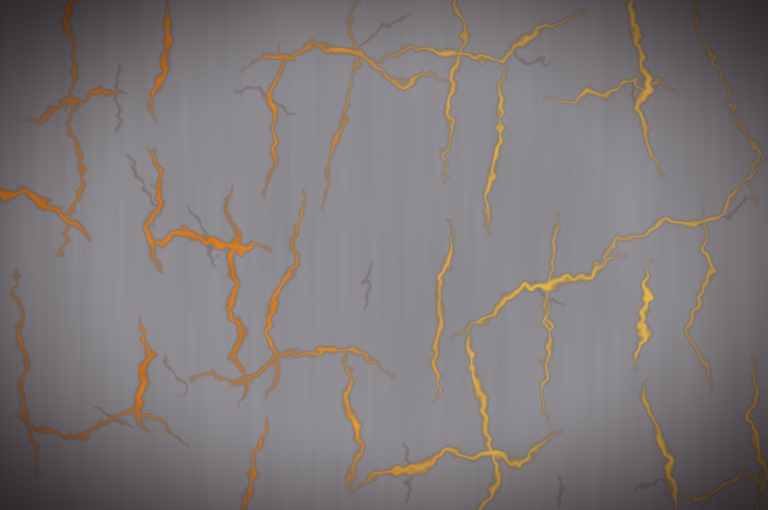
A WebGL 1 fragment shader for this texture:

```glsl
precision highp float;
// Brushed grey paint with jagged orange and gold cracks and darkened corners.
uniform vec2 u_resolution;

const int MAX_CRACKS = 24;
const int STEPS = 9;
const float HALF_PI = 1.5707963;

float hash(vec2 p) {
  return fract(sin(dot(p, vec2(127.1, 311.7))) * 43758.55);
}

float noise(vec2 p) {
  vec2 i = floor(p);
  vec2 f = fract(p);
  f = f * f * (3.0 - 2.0 * f);
  float low = mix(hash(i), hash(i + vec2(1.0, 0.0)), f.x);
  float high = mix(hash(i + vec2(0.0, 1.0)), hash(i + vec2(1.0, 1.0)), f.x);
  return mix(low, high, f.y);
}

vec2 direction(float angle) {
  return vec2(cos(angle), sin(angle));
}

// Signed distance to a segment whose half width changes from end to end
float taperedSegment(vec2 p, vec2 a, vec2 b, float widthA, float widthB) {
  vec2 ab = b - a;
  float t = clamp(dot(p - a, ab) / dot(ab, ab), 0.0, 1.0);
  return length(p - a - ab * t) - mix(widthA, widthB, t);
}

// One crack: a wandering chain of segments, thin at both ends
float crack(vec2 p, vec2 start, float heading, float reach, float halfWidth,
            float sway, float seed) {
  float nearest = 1.0;
  float stepLength = reach / float(STEPS);
  vec2 a = start;
  float widthA = 0.0;
  for (int k = 0; k < STEPS; k++) {
    float s = float(k);
    float turn = (hash(vec2(seed, s)) - 0.5) * sway;
    vec2 b = a + direction(heading + turn) * stepLength;
    float taper = sqrt(max(0.0, sin((s + 1.0) / float(STEPS) * 2.0 * HALF_PI)));
    float widthB = halfWidth * taper * mix(0.55, 1.1, hash(vec2(s, seed + 5.0)));
    nearest = min(nearest, taperedSegment(p, a, b, widthA, widthB));
    a = b;
    widthA = widthB;
  }
  return nearest;
}

// Cracks scattered over a jittered grid, all with a similar heading
float crackField(vec2 p, vec2 span, vec2 cells, float heading, float tilt,
                 float reach, float halfWidth, float sway, float seed) {
  float nearest = 1.0;
  for (int i = 0; i < MAX_CRACKS; i++) {
    float n = float(i);
    if (n >= cells.x * cells.y) break;
    float id = n + seed;
    vec2 cell = vec2(mod(n, cells.x), floor((n + 0.5) / cells.x));
    vec2 jitter = vec2(hash(vec2(id, 1.3)), hash(vec2(id, 2.7)));
    vec2 center = (cell + mix(vec2(0.1), vec2(0.9), jitter)) / cells * span;
    float angle = heading + (hash(vec2(id, 3.9)) - 0.5) * tilt;
    float size = reach * mix(0.6, 1.35, hash(vec2(id, 4.1)));
    float width = halfWidth * mix(0.4, 1.2, hash(vec2(id, 6.3)));
    vec2 start = center - direction(angle) * size * 0.5;
    nearest = min(nearest, crack(p, start, angle, size, width, sway, id));
  }
  return nearest;
}

// Grey coat with faint vertical brush marks
vec3 brushedPaint(vec2 p) {
  float streaks = noise(p * vec2(80.0, 4.0)) + 0.5 * noise(p * vec2(150.0, 12.0));
  float mottle = noise(p * vec2(9.0, 5.0));
  return vec3(0.555, 0.548, 0.565) + (streaks - 0.75) * 0.018 + (mottle - 0.5) * 0.025;
}

// Darkening towards the corners, slightly warm
vec3 vignette(vec2 uv) {
  float edge = smoothstep(0.33, 0.77, length(uv - 0.5));
  return (1.0 - 0.72 * edge) * mix(vec3(1.0), vec3(1.02, 0.93, 0.95), edge);
}

void main() {
  vec2 uv = gl_FragCoord.xy / u_resolution;
  vec2 p = gl_FragCoord.xy / u_resolution.y;
  vec2 span = vec2(u_resolution.x / u_resolution.y, 1.0);

  // Ragged edges
  vec2 ragged = vec2(noise(p * 72.0), noise(p * 72.0 + 31.0)) - 0.5;
  vec2 q = p + ragged * 0.013;

  // Long upright cracks, heavier level ones and fine hairlines
  float upright = crackField(q, span, vec2(8.0, 3.0), -HALF_PI, 0.2,
                             0.36, 0.0072, 1.1, 11.0);
  float level = crackField(q, span, vec2(4.0, 3.0), 0.08, 0.55,
                           0.36, 0.0092, 1.5, 53.0);
  float hairline = crackField(q, span, vec2(5.0, 3.0), -0.5, 2.4,
                              0.11, 0.001, 1.5, 97.0);
  float depth = min(upright, level);

  // Soft brown rims around a core that goes from orange to gold
  vec3 rimColor = vec3(0.40, 0.32, 0.28);
  vec3 orange = vec3(0.84, 0.48, 0.13);
  vec3 gold = vec3(0.87, 0.69, 0.31);
  vec3 coreColor = mix(orange, gold, smoothstep(0.25, 0.7, uv.x));
  coreColor *= 0.92 + 0.16 * noise(p * 30.0);
  float rim = 1.0 - smoothstep(-0.003, 0.006, min(depth, hairline));
  float core = 1.0 - smoothstep(-0.007, 0.0035, depth);

  vec3 color = mix(brushedPaint(p), rimColor, rim * 0.5);
  color = mix(color, coreColor, core);
  gl_FragColor = vec4(color * vignette(uv), 1.0);
}
```
